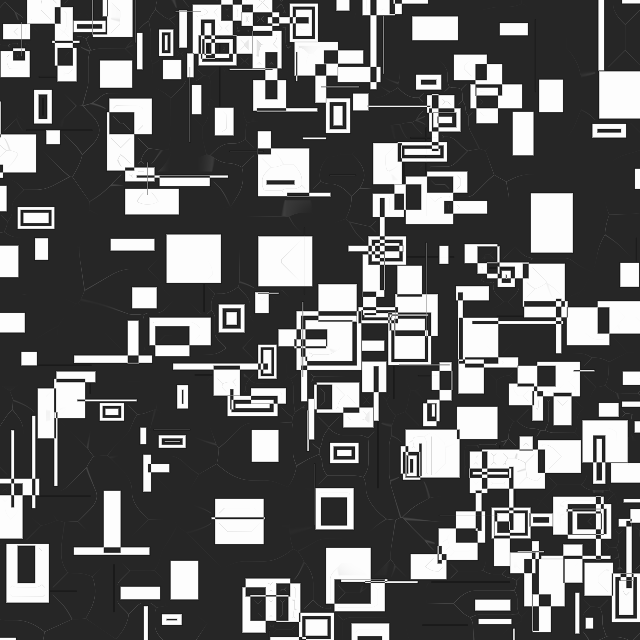
This pattern is drawn by a three.js fragment shader. Its source:

```glsl
// Clustered white and charcoal rectangles, bars and nested frames.
// Jittered grids scatter boxes whose signed distances are combined by
// exclusive or, so every overlap flips the tone; faint seams run midway.

varying vec2 vUv;

const vec3 CHARCOAL = vec3(0.148);
const vec3 RIM = vec3(0.10);
const vec3 WHITE = vec3(0.992);
const vec3 SEAM = vec3(0.35);
const float EDGE = 0.001;      // half width of the edge blend
const int LAYERS = 5;
const int FIRST_BAR_LAYER = 3;

vec4 hash4(vec3 p) {
  vec4 q = fract(p.xyzx * vec4(0.1031, 0.1030, 0.0973, 0.1099));
  q += dot(q, q.wzxy + 33.33);
  return fract((q.xxyz + q.yzzw) * q.zywx);
}

float valueNoise(vec2 p, float seed) {
  vec2 i = floor(p);
  vec2 f = fract(p);
  f = f * f * (3.0 - 2.0 * f);
  float a = hash4(vec3(i, seed)).x;
  float b = hash4(vec3(i + vec2(1.0, 0.0), seed)).x;
  float c = hash4(vec3(i + vec2(0.0, 1.0), seed)).x;
  float d = hash4(vec3(i + 1.0, seed)).x;
  return mix(mix(a, b, f.x), mix(c, d, f.x), f.y);
}

float boxDistance(vec2 p, vec2 halfSize) {
  vec2 q = abs(p) - halfSize;
  return length(max(q, 0.0)) + min(max(q.x, q.y), 0.0);
}

// field: x = exclusive-or distance, y = nearest edge, z = second nearest
vec3 flipInside(vec3 field, float d) {
  float a = abs(d);
  float flipped = max(min(field.x, d), -max(field.x, d));
  return vec3(flipped, min(field.y, a), min(field.z, max(field.y, a)));
}

// Half size of a block, in cells
vec2 blockSize(vec4 style) {
  return mix(vec2(0.07), vec2(0.44, 0.40), style.xy);
}

// Half size of a bar; the thinnest shrink to partly covered hairlines
vec2 barSize(vec4 style, float cell) {
  float reach = mix(0.12, 0.62, style.x);
  float thickness = mix(-0.0007, 0.0062, style.y * style.y) / cell;
  return style.z < 0.5 ? vec2(reach, thickness) : vec2(thickness, reach);
}

vec3 addLayer(vec3 field, vec2 uv, float count, float seed, bool bars) {
  float cell = 1.0 / count;
  vec2 home = floor(uv * count);
  for (int y = -1; y <= 1; y++) {
    for (int x = -1; x <= 1; x++) {
      vec2 id = home + vec2(float(x), float(y));
      vec4 place = hash4(vec3(id + 40.0, seed));
      vec4 style = hash4(vec3(id + 90.0, seed + 17.0));
      vec2 center = (id + mix(vec2(0.1), vec2(0.9), place.xy)) * cell;

      // Clusters: crowded and empty districts
      float district = valueNoise(center * 4.0 + 11.0, 5.0);
      float chance = mix(0.2, 0.95, smoothstep(0.25, 0.75, district));
      if (place.z > chance) continue;

      vec2 halfSize = bars ? barSize(style, cell) : blockSize(style);
      float d = boxDistance(uv - center, halfSize * cell);
      field = flipInside(field, d);

      // Some blocks carry a nested frame
      if (!bars && style.w < 0.2) {
        float gap = mix(0.004, 0.008, style.z);
        field = flipInside(field, d + gap);
        field = flipInside(field, d + 2.0 * gap);
      }
    }
  }
  return field;
}

void main() {
  vec3 field = vec3(1.0);
  for (int i = 0; i < LAYERS; i++) {
    float k = float(i);
    bool bars = i >= FIRST_BAR_LAYER;
    float count = bars ? 8.0 + 2.0 * (k - 3.0) : 8.0 + 2.4 * k;
    field = addLayer(field, vUv + 0.037 * k, count, 3.0 + 7.0 * k, bars);
  }

  // Flat tones with a slightly darker rim around the white shapes
  float white = 1.0 - smoothstep(-EDGE, EDGE, field.x);
  vec3 ground = mix(RIM, CHARCOAL, smoothstep(EDGE, 2.5 * EDGE, field.x));
  vec3 color = mix(ground, WHITE, white);

  // Faint broken seams halfway between neighbouring edges
  float seam = 1.0 - smoothstep(0.0, 0.0014, field.z - field.y);
  seam *= smoothstep(0.005, 0.007, field.y);
  seam *= smoothstep(0.3, 0.8, valueNoise(vUv * 14.0, 8.0));
  color = mix(color, SEAM, seam * mix(0.65, 0.2, white));

  gl_FragColor = vec4(color, 1.0);
}
```
